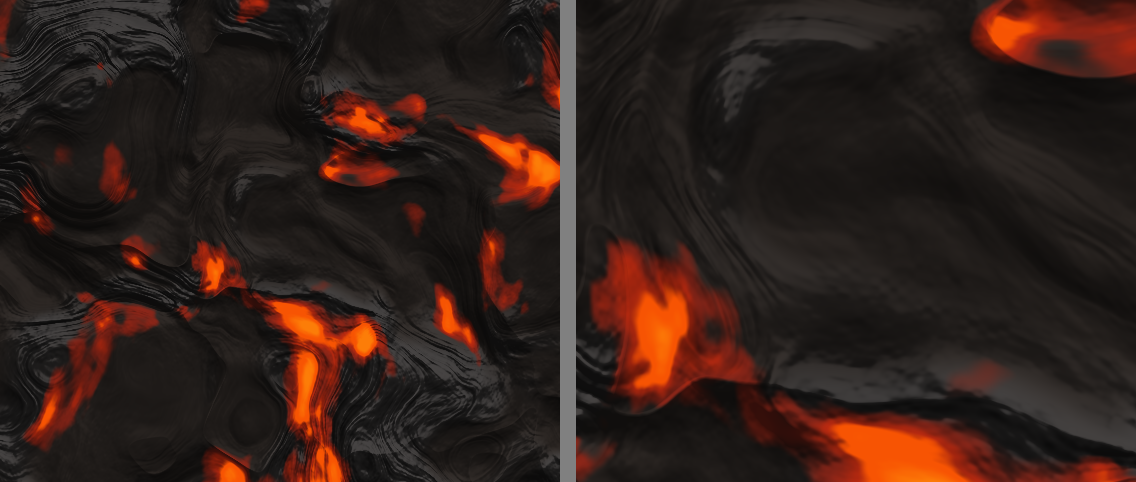
Left, the full canvas; right, a detail of the centre.
A WebGL 2 fragment shader for this texture:

```glsl
#version 300 es
precision highp float;
// Cooling lava: dark folded ropy crust with a few small molten pools.
uniform vec2 u_resolution;
out vec4 fragColor;

float hash(vec2 cell) {
  return fract(sin(dot(cell, vec2(127.1, 311.7))) * 43758.5453);
}

float noise(vec2 p) {
  vec2 i = floor(p), f = fract(p);
  f = f * f * f * (f * (f * 6.0 - 15.0) + 10.0);
  return mix(mix(hash(i), hash(i + vec2(1, 0)), f.x),
             mix(hash(i + vec2(0, 1)), hash(i + vec2(1, 1)), f.x), f.y);
}

// Layered noise, scaled back to 0..1
float fbm(vec2 p, int octaves) {
  float sum = 0.0, total = 0.0, weight = 1.0;
  for (int i = 0; i < octaves; i++) {
    sum += weight * noise(p);
    total += weight;
    weight *= 0.5;
    p = mat2(1.6, 1.2, -1.2, 1.6) * p + 7.3;
  }
  return sum / total;
}

// Swirling displacement that folds the crust
vec2 swirl(vec2 p) {
  return p + 0.4 * (vec2(fbm(p * 3.5 + 3.0, 2), fbm(p * 3.5 + 21.0, 2)) - 0.5);
}

// Where strands and rubble show, as opposed to dull smooth slabs
float roughMask(vec2 w) {
  return smoothstep(0.4, 0.66, fbm(w * 5.0 + 40.0, 3));
}

// Strands run along the contours of a flow field, frayed by finer noise
float ropes(vec2 p, vec2 w) {
  float flow = fbm(w * 2.6 + 11.0, 3) + 0.03 * fbm(p * 13.0, 3);
  return fbm(vec2(flow * 30.0, dot(w, vec2(7.0, 9.0))), 3);
}

float crustHeight(vec2 p) {
  vec2 w = swirl(p);
  float rough = roughMask(w);
  float folds = 0.2 * fbm(w * 2.6 + 11.0, 3)
              - 0.045 * abs(2.0 * fbm(w * 5.0 + 60.0, 2) - 1.0);
  float strands = ropes(p, w) * mix(0.006, 0.022, rough);
  float grit = fbm(mix(p, w, 0.4) * 24.0, 4) * mix(0.007, 0.019, rough);
  return folds + strands + grit;
}

void main() {
  vec2 p = gl_FragCoord.xy / u_resolution.y;
  vec2 w = swirl(p);
  float rough = roughMask(w);
  float strand = ropes(p, w);

  // Relief lit from above
  float e = 0.003;
  float h = crustHeight(p);
  vec2 slope = vec2(crustHeight(p + vec2(e, 0)) - h,
                    crustHeight(p + vec2(0, e)) - h) / e;
  vec3 normal = normalize(vec3(-slope, 1.0));
  float light = max(dot(normal, normalize(vec3(0.25, 0.7, 0.65))), 0.0);

  // Brownish slabs, greyer rough parts with a dull sheen
  float tone = 0.052 + 0.075 * light;
  tone *= mix(0.85, 1.08, smoothstep(0.25, 0.6, strand));
  tone += 0.13 * smoothstep(0.66, 1.0, light) * mix(0.2, 1.0, rough);
  vec3 color = tone * mix(vec3(1.1, 0.96, 0.88), vec3(1.03, 0.99, 0.98), rough);

  // Molten pools: wide dim margins, small bright hearts, crust breaking in
  vec2 pool = mix(p, w, 0.5);
  float heat = fbm(pool * vec2(6.6, 5.0) + 5.0, 4);
  heat += 0.05 * (0.5 - strand) + 0.02 * (light - 0.6);
  heat += 0.05 * (fbm(p * 22.0 + 30.0, 3) - 0.5);
  float relief = 0.5 + 0.8 * light;
  color = mix(color, vec3(0.42, 0.115, 0.075) * relief, smoothstep(0.685, 0.735, heat));
  color = mix(color, vec3(0.62, 0.14, 0.055) * mix(relief, 1.0, 0.4),
              smoothstep(0.735, 0.775, heat));
  color = mix(color, vec3(0.97, 0.33, 0.01), smoothstep(0.772, 0.8, heat));
  color += vec3(0.02, 0.16, 0.02) * smoothstep(0.81, 0.87, heat);

  fragColor = vec4(color, 1.0);
}
```
